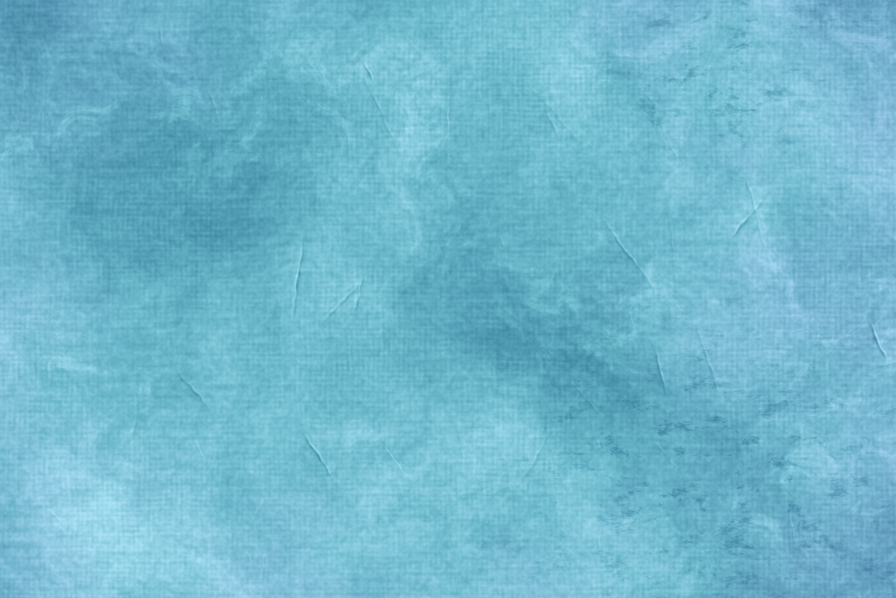
Give the GLSL for this texture, as a Shadertoy shader.

```glsl
// Weathered turquoise painted canvas with cloudy pigment, brush streaks, weave and creases.

const vec3 DEEP = vec3(0.29, 0.58, 0.675);
const vec3 TEAL = vec3(0.425, 0.73, 0.80);
const vec3 PALE = vec3(0.62, 0.86, 0.93);
const vec3 VIOLET_SHIFT = vec3(0.035, -0.03, 0.016);

vec2 hash2(vec2 p) {
    vec2 q = vec2(dot(p, vec2(127.1, 311.7)), dot(p, vec2(269.5, 183.3)));
    return fract(sin(q) * 43758.55);
}

vec2 gradientAt(vec2 cell) {
    float angle = 6.28318 * hash2(cell).x;
    return vec2(cos(angle), sin(angle));
}

float gradientNoise(vec2 p) {
    vec2 i = floor(p), f = fract(p);
    vec2 u = f * f * f * (f * (f * 6.0 - 15.0) + 10.0);
    vec2 e = vec2(0.0, 1.0);
    float low = mix(dot(gradientAt(i), f), dot(gradientAt(i + e.yx), f - e.yx), u.x);
    float high = mix(dot(gradientAt(i + e), f - e), dot(gradientAt(i + e.yy), f - e.yy), u.x);
    return 1.4 * mix(low, high, u.y);
}

float fbm(vec2 p, int octaves, float gain) {
    float sum = 0.0, amp = 0.5;
    for (int i = 0; i < octaves; i++) {
        sum += amp * gradientNoise(p);
        p = mat2(1.6, 1.2, -1.2, 1.6) * p + 7.3;
        amp *= gain;
    }
    return sum;
}

// Soft elliptical patch, 1 at its centre
float patchAt(vec2 p, vec2 centre, vec2 radius) {
    vec2 d = (p - centre) / radius;
    return exp(-dot(d, d));
}

// Tapered fold: bright ridge, dark groove and a faint facet on one side
float crease(vec2 q, float angle, float halfLength, float width, float wobble, float groove) {
    vec2 dir = vec2(cos(angle), sin(angle));
    float along = dot(q, dir) / halfLength;
    float across = dot(q, vec2(-dir.y, dir.x)) + wobble;
    float taper = 1.0 - smoothstep(0.2, 1.0, abs(along));
    float ridge = exp(-pow(across / width, 2.0));
    float shadow = exp(-pow((across + 1.8 * width) / (1.2 * width), 2.0));
    float facet = sign(across) * exp(-abs(across) / 0.03) * smoothstep(0.0, width, abs(across));
    return taper * (0.8 * ridge + groove * (0.25 * facet - shadow));
}

// Scattered folds; a low groove value leaves only pale scratches
float creases(vec2 p, int count, float seed, float maxLength, float width, float groove) {
    float aspect = iResolution.x / iResolution.y;
    float wobble = 0.004 * gradientNoise(p * 14.0) + 0.002 * gradientNoise(p * 60.0);
    float worn = smoothstep(-0.5, 0.3, gradientNoise(p * 38.0 + seed));
    float sum = 0.0;
    for (int i = 0; i < count; i++) {
        vec2 place = hash2(vec2(float(i), seed)) * vec2(aspect, 1.0);
        vec2 shape = hash2(vec2(float(i), seed + 5.5));
        vec2 kind = hash2(vec2(float(i), seed + 11.7));
        float angle = mix(-1.55, -0.75, shape.x);
        if (kind.x > 0.65) angle = -angle;
        float halfLength = maxLength * mix(0.25, 1.0, shape.y);
        float strength = mix(0.12, 0.6, kind.y * kind.y);
        sum += strength * crease(p - place, angle, halfLength, width, wobble, groove);
    }
    return sum * mix(0.3, 1.0, worn);
}

// Crossed threads with uneven thickness
float weave(vec2 p, float threads) {
    vec2 bend = vec2(gradientNoise(p * 12.0), gradientNoise(p * 12.0 + 40.0));
    vec2 wave = sin(6.28318 * threads * (p + 0.003 * bend));
    vec2 uneven = vec2(gradientNoise(p * vec2(90.0, 25.0)), gradientNoise(p * vec2(25.0, 90.0)));
    return 0.5 * dot(wave, 0.7 + 1.2 * uneven);
}

vec3 pigment(float tone) {
    vec3 lower = mix(DEEP, TEAL, clamp(tone * 2.0, -0.2, 1.0));
    return mix(lower, PALE, clamp(tone * 2.0 - 1.0, 0.0, 1.2));
}

void mainImage(out vec4 fragColor, in vec2 fragCoord) {
    vec2 p = fragCoord / iResolution.y;
    vec2 uv = fragCoord / iResolution.xy;

    // Clouds of pigment with broad light and dark areas
    vec2 warp = vec2(fbm(p * 3.0 + 4.0, 4, 0.55), fbm(p * 3.0 + 19.0, 4, 0.55));
    vec2 w = p + 0.16 * warp;
    float tone = 0.50 + 0.48 * fbm(w * 2.6 + 2.0, 5, 0.6);
    tone -= 0.38 * patchAt(w, vec2(0.30, 0.72), vec2(0.24, 0.28));
    tone -= 0.34 * patchAt(w, vec2(0.92, 0.44), vec2(0.30, 0.18));
    tone -= 0.24 * patchAt(w, vec2(1.06, 0.86), vec2(0.06, 0.16));
    tone += 0.36 * patchAt(w, vec2(0.35, 0.08), vec2(0.50, 0.20));
    tone += 0.28 * patchAt(w, vec2(0.08, 0.47), vec2(0.18, 0.18));
    tone += 0.24 * patchAt(w, vec2(1.32, 0.72), vec2(0.24, 0.30));
    tone += 0.24 * patchAt(w, vec2(0.60, 0.68), vec2(0.16, 0.22));
    tone += 0.26 * patchAt(w, vec2(0.85, 0.28), vec2(0.09, 0.09));

    // Mottling, chalky flakes and dark rubbed smudges
    float ragged = fbm(w * 12.0 + 31.0, 5, 0.75);
    float region = gradientNoise(p * 3.1 + 12.0);
    tone += 0.16 * ragged;
    tone += 0.14 * smoothstep(0.05, 0.40, ragged) * smoothstep(-0.1, 0.5, region);
    float smudge = fbm(p * vec2(15.0, 26.0) + 0.8 * warp + 50.0, 5, 0.75);
    float rubbed = patchAt(p, vec2(1.20, 0.20), vec2(0.34, 0.24)) + patchAt(p, vec2(1.22, 0.88), vec2(0.18, 0.14));
    tone -= 0.42 * smoothstep(0.10, 0.60, smudge) * min(rubbed + 0.12, 1.0);

    // Brush streaks, threads, grain and folds
    float streaks = gradientNoise(vec2(p.x * 9.0, p.y * 120.0) + 2.0 * warp);
    float thin = 0.5 + 0.5 * gradientNoise(p * 4.0 + 70.0);
    tone += 0.13 * streaks * (1.0 - 0.7 * thin);
    tone += 0.10 * weave(p, 115.0) * (0.3 + thin);
    tone += 0.24 * fbm(p * 75.0, 2, 0.9);
    tone += creases(p, 22, 3.7, 0.11, 0.0018, 0.8);
    tone += 0.7 * creases(p, 36, 41.3, 0.06, 0.0014, 0.15);

    // Cooler violet-blue toward the corners and the right edge
    float cool = smoothstep(0.35, 0.95, length((uv - vec2(0.42, 0.5)) * vec2(1.25, 1.1)) + 0.45 * warp.y);
    float corner = smoothstep(0.52, 0.75, length(uv - 0.5));
    vec3 colour = pigment(tone - 0.32 * corner) + VIOLET_SHIFT * cool;
    fragColor = vec4(clamp(colour, 0.0, 1.0), 1.0);
}
```
